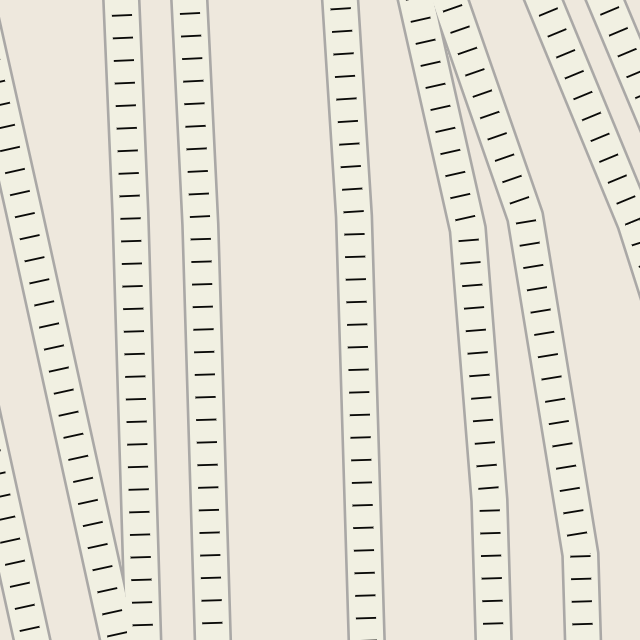
This pattern is drawn by a Shadertoy shader. Its source:

```glsl
// Leaning cream lanes with grey borders and short dark rungs on a pale ground.

#define LANES 9
#define SPACING 0.149
#define HALF_WIDTH 0.028
#define EDGE_WIDTH 0.0041
#define RUNG_PITCH 0.0353
#define RUNG_SIZE vec2(0.0315, 0.0029)
#define JITTER 0.004
#define GROUND vec3(0.933, 0.908, 0.867)
#define LANE_FILL vec3(0.945, 0.941, 0.888)
#define EDGE_GREY vec3(0.665, 0.660, 0.650)
#define INK vec3(0.040, 0.040, 0.030)

float hash(float n) {
    return fract(sin(n * 12.9898 + 4.1) * 43758.5453);
}

// Smooth coverage of a signed distance over one pixel
float cover(float d, float pixel) {
    return clamp(0.5 - d / pixel, 0.0, 1.0);
}

// Keeps the nearest segment: x = distance to the axis, y = length along the lane
void addSegment(vec2 p, vec2 a, vec2 b, inout float travelled, inout vec2 nearest) {
    vec2 axis = b - a;
    float len = length(axis);
    vec2 dir = axis / len;
    float along = dot(p - a, dir);
    float dist = length(p - a - dir * clamp(along, 0.0, len));
    if (dist < nearest.x) nearest = vec2(dist, travelled + along);
    travelled += len;
}

// Distance and length along one lane, a path with two bends
vec2 laneCoords(vec2 p, float lane) {
    // Position at mid height: even steps with a slow drift, bunched in threes
    float x = -0.058 + SPACING * lane;
    x -= 0.050 * sin(lane * 0.785);
    x -= 0.038 * cos(lane * 2.094) * min(lane, 1.0);
    x += JITTER * (hash(lane) - 0.5);

    // Leftward lean per unit of height, below, between and above the bends
    float low = 0.03 + 0.19 * (1.0 - smoothstep(0.08, 0.18, x));
    float mid = low + 0.8 * max(x - 0.68, 0.0);
    float high = low + 0.06 * x + 0.32 * smoothstep(0.55, 0.95, x);

    float y1 = 0.08 + 0.15 * hash(lane + 20.0);
    float y2 = 0.63 + 0.05 * hash(lane + 40.0);
    vec2 bend1 = vec2(x + mid * (0.5 - y1), y1);
    vec2 bend2 = vec2(x + mid * (0.5 - y2), y2);
    vec2 foot = vec2(bend1.x + low * (y1 + 0.2), -0.2);
    vec2 head = vec2(bend2.x - high * (1.2 - y2), 1.2);

    float travelled = RUNG_PITCH * hash(lane + 60.0);
    vec2 nearest = vec2(1e3, 0.0);
    addSegment(p, foot, bend1, travelled, nearest);
    addSegment(p, bend1, bend2, travelled, nearest);
    addSegment(p, bend2, head, travelled, nearest);
    return nearest;
}

void mainImage(out vec4 fragColor, in vec2 fragCoord) {
    float pixel = 1.0 / iResolution.y;
    vec2 p = fragCoord * pixel;

    // Lanes merge into one outline; rungs are gathered from every lane
    float outline = 1e3;
    float rungs = 1e3;
    for (int i = 0; i < LANES; i++) {
        vec2 lane = laneCoords(p, float(i));
        outline = min(outline, lane.x - HALF_WIDTH);
        float along = (fract(lane.y / RUNG_PITCH) - 0.5) * RUNG_PITCH;
        vec2 box = abs(vec2(lane.x, along)) - 0.5 * RUNG_SIZE;
        rungs = min(rungs, max(box.x, box.y));
    }

    // Ground, fill, border and rungs from back to front
    vec3 color = mix(GROUND, LANE_FILL, cover(outline, pixel));
    color = mix(color, EDGE_GREY, cover(abs(outline) - 0.5 * EDGE_WIDTH, pixel));
    color = mix(color, INK, cover(rungs, pixel));
    fragColor = vec4(color, 1.0);
}
```
